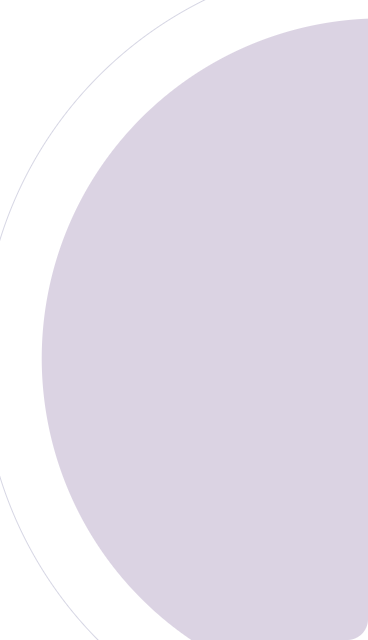
This background is drawn by a Shadertoy shader. Its source:

```glsl
// A large lilac disc on white, circled by one hairline ring that runs off the canvas.
// Both share a centre beyond the right edge; the lower right corner is rounded off.
// Shapes are signed distances in units of the canvas height, blended with soft edges.

const vec3 WHITE = vec3(1.0);
const vec3 LILAC = vec3(0.859, 0.827, 0.890);
const vec3 RING_TINT = vec3(0.835, 0.835, 0.890);

const vec2 CENTRE = vec2(0.5964, 0.4401);
const float DISC_RADIUS = 0.5312;
const float RING_RADIUS = 0.6246;
const float RING_WIDTH = 0.0015;
const float CORNER_RADIUS = 0.0326;

float circleDistance(vec2 p, vec2 centre, float radius) {
    return length(p - centre) - radius;
}

// Distance to the quadrant left of and above a corner, with that corner rounded
float roundedCornerDistance(vec2 p, vec2 corner, float radius) {
    vec2 q = vec2(p.x - corner.x, corner.y - p.y) + radius;
    return length(max(q, 0.0)) + min(max(q.x, q.y), 0.0) - radius;
}

// Share of a pixel that lies inside a shape
float coverage(float dist, float pixel) {
    return clamp(0.5 - dist / pixel, 0.0, 1.0);
}

// Share of a pixel covered by a line, valid for lines thinner than a pixel
float lineCoverage(float dist, float width, float pixel) {
    return coverage(dist - 0.5 * width, pixel) - coverage(dist + 0.5 * width, pixel);
}

void mainImage(out vec4 fragColor, in vec2 fragCoord) {
    float pixel = 1.0 / iResolution.y;
    vec2 p = fragCoord * pixel;
    vec2 lowerRight = vec2(iResolution.x * pixel, 0.0);

    // Hairline ring
    float ringDist = circleDistance(p, CENTRE, RING_RADIUS);
    vec3 color = mix(WHITE, RING_TINT, lineCoverage(ringDist, RING_WIDTH, pixel));

    // Disc, cut by the rounded corner
    float discDist = circleDistance(p, CENTRE, DISC_RADIUS);
    float cornerDist = roundedCornerDistance(p, lowerRight, CORNER_RADIUS);
    color = mix(color, LILAC, coverage(max(discDist, cornerDist), pixel));

    fragColor = vec4(color, 1.0);
}
```
